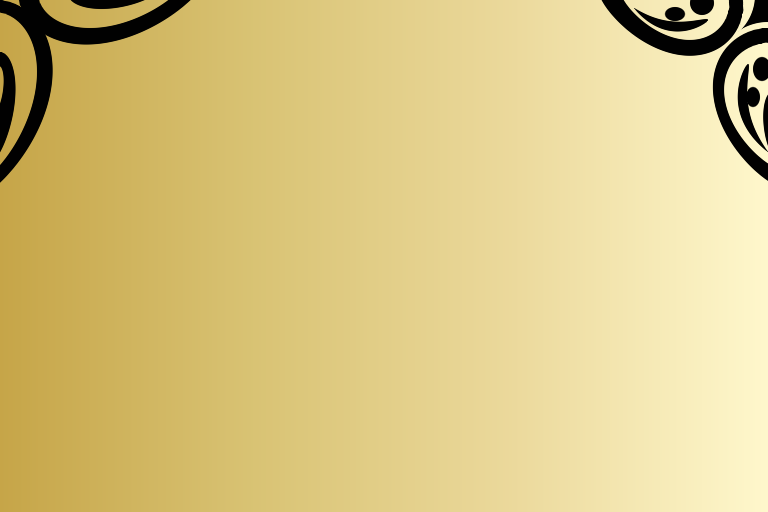
Give the GLSL for this background, as a Shadertoy shader.

```glsl
#define UNITS 512.0                        // drawing units per canvas height
#define GOLD_DEEP  vec3(0.776, 0.647, 0.282)
#define GOLD_WARM  vec3(0.850, 0.765, 0.455)
#define GOLD_LIGHT vec3(0.922, 0.850, 0.610)
#define GOLD_PALE  vec3(0.998, 0.970, 0.800)
#define INK        vec3(0.003)

// Rescale a field so that it measures distance near its edge
float toDistance(float f) {
    float slope = length(vec2(dFdx(f), dFdy(f))) * iResolution.y / UNITS;
    return f / max(slope, 1.0);
}

// Teardrop from a pointed tip to a round end, with an optional bend
float leaf(vec2 p, vec2 tip, vec2 end, float halfWidth, float bend) {
    vec2 axis = end - tip;
    float len = length(axis);
    vec2 dir = axis / len;
    float along = dot(p - tip, dir) / len;
    float t = clamp(along, 0.0, 1.0);
    float across = dot(p - tip, vec2(-dir.y, dir.x)) - bend * 4.0 * t * (1.0 - t);
    float profile = pow(t, 0.8) * sqrt(1.0 - t) / 0.42;
    return toDistance(abs(across) - halfWidth * profile + abs(along - t) * len);
}

float dot2d(vec2 p, vec2 center, vec2 radius) {
    return (length((p - center) / radius) - 1.0) * min(radius.x, radius.y);
}

float leftOrnament(vec2 p) {
    // Lobe along the side
    float side = leaf(p, vec2(-20, 197), vec2(0, 0), 60.0, 0.0);
    side = max(side, -leaf(p, vec2(-15, 178), vec2(-4, 12), 45.0, 0.0));
    float petal = leaf(p, vec2(-4, 158), vec2(0, 52), 17.0, 0.0);
    petal = max(petal, -leaf(p, vec2(-2, 108), vec2(-1, 66), 5.0, 0.0));

    // Lobe along the top
    float top = leaf(p, vec2(205, -18), vec2(18, -6), 55.0, 0.0);
    top = max(top, -leaf(p, vec2(185, -17), vec2(38, -6), 38.0, 0.0));
    float topPetal = leaf(p, vec2(155, -6), vec2(68, -6), 15.0, 0.0);
    return min(min(side, petal), min(top, topPetal));
}

// Here x runs inward from the right edge
float rightOrnament(vec2 p) {
    // Lobe along the top
    float top = leaf(p, vec2(168, -4), vec2(25, 10), 51.0, 0.0);
    top = max(top, -leaf(p, vec2(146, -4), vec2(39, 7), 37.0, 0.0));
    top = min(top, leaf(p, vec2(134, 8), vec2(60, 20), 5.0, -12.0));
    top = min(top, dot2d(p, vec2(93, 14), vec2(10, 7)));
    top = min(top, dot2d(p, vec2(66, 3), vec2(12, 12)));

    // Lobe along the side
    float side = leaf(p, vec2(-10, 186), vec2(3, 28), 57.0, 0.0);
    side = max(side, -leaf(p, vec2(-9, 168), vec2(2, 43), 46.0, 0.0));
    side = min(side, leaf(p, vec2(0, 152), vec2(20, 64), 5.0, 14.0));
    side = min(side, leaf(p, vec2(-2, 150), vec2(-4, 92), 8.0, 0.0));
    side = min(side, dot2d(p, vec2(6, 69), vec2(9, 12)));
    side = min(side, dot2d(p, vec2(15, 97), vec2(7, 10)));

    // Hollow-sided wedge in the corner
    float wedge = max(50.0 - length(p - vec2(63, -5)), 53.0 - length(p - vec2(0, 75)));
    wedge = max(wedge, max(p.x - 30.0, p.y - 36.0));
    return min(min(top, side), wedge);
}

// Horizontal gold ramp through four even stops
vec3 goldRamp(float x) {
    float s = x * 3.0;
    vec3 color = mix(GOLD_DEEP, GOLD_WARM, clamp(s, 0.0, 1.0));
    color = mix(color, GOLD_LIGHT, clamp(s - 1.0, 0.0, 1.0));
    return mix(color, GOLD_PALE, clamp(s - 2.0, 0.0, 1.0));
}

void mainImage(out vec4 fragColor, in vec2 fragCoord) {
    float pixel = UNITS / iResolution.y;
    vec2 fromTopLeft = vec2(fragCoord.x, iResolution.y - fragCoord.y) * pixel;
    vec2 fromTopRight = vec2(iResolution.x * pixel - fromTopLeft.x, fromTopLeft.y);

    float d = min(leftOrnament(fromTopLeft), rightOrnament(fromTopRight));
    float ink = 1.0 - smoothstep(-0.6 * pixel, 0.6 * pixel, d);
    vec3 color = mix(goldRamp(fragCoord.x / iResolution.x), INK, ink);
    fragColor = vec4(color, 1.0);
}
```
